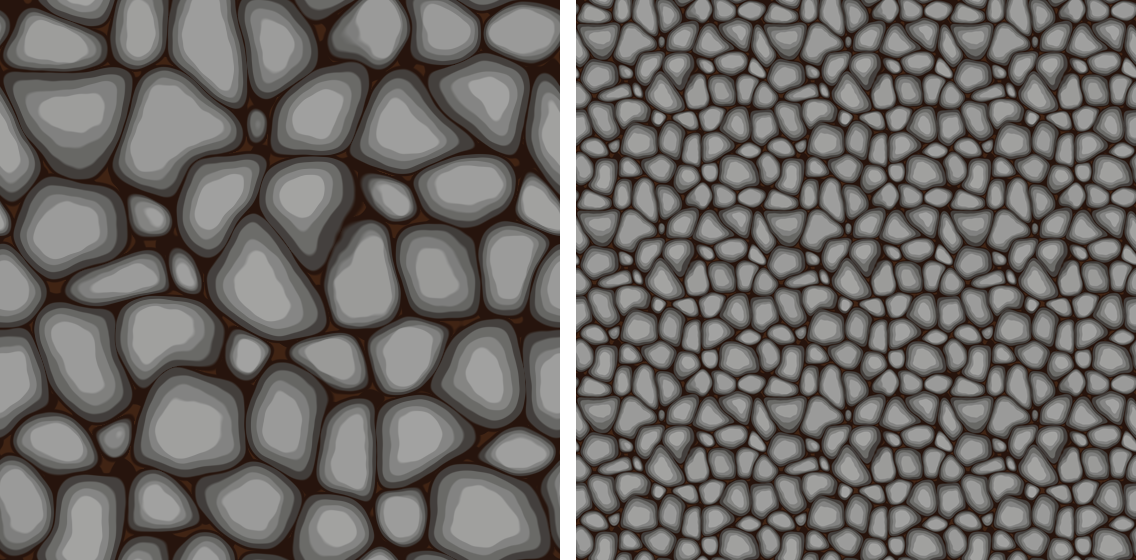
Left: one tile. Right: repeated 3 by 3.
Reproduce this texture procedurally as a WebGL 1 fragment shader.

```glsl
precision highp float;
// Seamless cobblestones in brown earth, each shaded in flat grey steps from rim to crown.

uniform vec2 u_resolution;

const float CELLS = 7.0;        // stones per side of the tile
const float ROW_SHIFT = 3.0;    // whole cells by which the rows slip over one tile
const float JITTER = 0.56;      // scatter of the stone sites
const float SIZE_SPREAD = 0.72; // difference between small and large stones
const float ROUNDING = 11.0;    // lower is rounder
const float GAP = 0.004;        // inset of the outline, in cells

const vec3 EARTH = vec3(0.15, 0.08, 0.05);
const vec3 CLAY  = vec3(0.25, 0.14, 0.08);
const vec3 RIM   = vec3(0.26, 0.245, 0.235);
const vec3 SIDE  = vec3(0.41, 0.41, 0.40);
const vec3 SLOPE = vec3(0.51, 0.51, 0.505);
const vec3 CROWN = vec3(0.62, 0.62, 0.615);

vec2 hash2(vec2 p) {
  vec3 q = fract(p.xyx * vec3(0.1031, 0.1030, 0.0973));
  q += dot(q, q.yzx + 33.33);
  return fract((q.xx + q.yz) * q.zy);
}

float cornerSlope(vec2 corner, vec2 offset, float period, float seed) {
  float angle = 6.2832 * hash2(mod(corner, period) + seed).x;
  return dot(vec2(cos(angle), sin(angle)), offset);
}

// Gradient noise that wraps after one tile
float noise(vec2 uv, float period, float seed) {
  vec2 p = uv * period;
  vec2 i = floor(p);
  vec2 f = p - i;
  vec2 u = f * f * f * (f * (f * 6.0 - 15.0) + 10.0);
  vec2 e = vec2(1.0, 0.0);
  float low = mix(cornerSlope(i, f, period, seed),
                  cornerSlope(i + e.xy, f - e.xy, period, seed), u.x);
  float high = mix(cornerSlope(i + e.yx, f - e.yx, period, seed),
                   cornerSlope(i + e.xx, f - e.xx, period, seed), u.x);
  return mix(low, high, u.y);
}

vec2 noise2(vec2 uv, float period, float seed) {
  return vec2(noise(uv, period, seed), noise(uv, period, seed + 40.0));
}

// Site position in xy, weight in z
vec3 stoneSite(vec2 cell) {
  vec2 id = mod(cell, CELLS);
  vec2 shift = (hash2(id + 17.0) - 0.5) * JITTER;
  shift.x += fract((id.y * ROW_SHIFT + 0.5) / CELLS) - 0.5;
  return vec3(cell + 0.5 + shift, SIZE_SPREAD * hash2(id + 71.0).x);
}

float power(vec2 p, vec3 site) {
  vec2 d = p - site.xy;
  return dot(d, d) - site.z;
}

vec2 owningCell(vec2 p) {
  vec2 owner = floor(p);
  float nearest = 100.0;
  for (int y = -2; y <= 2; y++) {
    for (int x = -2; x <= 2; x++) {
      vec2 cell = floor(p) + vec2(float(x), float(y));
      float reach = power(p, stoneSite(cell));
      if (reach < nearest) { nearest = reach; owner = cell; }
    }
  }
  return owner;
}

// Rounded distance to the stone's border: x at p, y at the stone's middle
vec2 stoneDepth(vec2 p, vec2 owner) {
  vec3 own = stoneSite(owner);
  vec2 sum = vec2(0.0);
  for (int y = -2; y <= 2; y++) {
    for (int x = -2; x <= 2; x++) {
      if (x == 0 && y == 0) continue;
      vec3 other = stoneSite(owner + vec2(float(x), float(y)));
      vec2 border = vec2(power(p, other) - power(p, own),
                         power(own.xy, other) - power(own.xy, own));
      border /= 2.0 * distance(own.xy, other.xy);
      sum += exp(-ROUNDING * border);
    }
  }
  return -log(sum) / ROUNDING;
}

float wobble(vec2 uv, float seed) {
  return 0.035 * noise(uv, 13.0, seed) + 0.018 * noise(uv, 37.0, seed + 5.0);
}

float step01(float value, float edge, float blur) {
  return smoothstep(edge - blur, edge + blur, value);
}

void main() {
  vec2 uv = gl_FragCoord.xy / u_resolution;
  float blur = 0.9 * CELLS / min(u_resolution.x, u_resolution.y);

  // Stretch the layout broadly, then bend the outlines
  vec2 p = uv * CELLS + 0.5 * noise2(uv, 4.0, 9.0) + 0.18 * noise2(uv, 9.0, 3.0);
  vec2 owner = owningCell(p);
  vec2 depth = stoneDepth(p, owner);
  vec2 character = hash2(mod(owner, CELLS) + 131.0);

  // Earth with clay crumbs in the wider joints
  float outline = depth.x + 0.5 * wobble(uv, 11.0);
  float crumbs = step01(noise(uv, 25.0, 23.0), 0.05, 0.04);
  crumbs *= 1.0 - step01(outline, GAP - 0.035, blur);
  vec3 color = mix(EARTH, CLAY, crumbs);

  // Stone steps, narrower on small stones
  float band = clamp(depth.y / 0.32, 0.45, 1.35) * mix(0.85, 1.15, character.x);
  float tone = mix(0.97, 1.03, character.y);
  color = mix(color, RIM * tone, step01(outline, GAP, blur));
  color = mix(color, SIDE * tone, step01(depth.x + 0.7 * wobble(uv, 29.0), GAP + 0.062 * band, blur));
  color = mix(color, SLOPE * tone, step01(depth.x + wobble(uv, 53.0), GAP + 0.134 * band, blur));
  color = mix(color, CROWN * tone, step01(depth.x + 1.7 * wobble(uv, 83.0), GAP + 0.2 * band, blur));
  gl_FragColor = vec4(color, 1.0);
}
```
